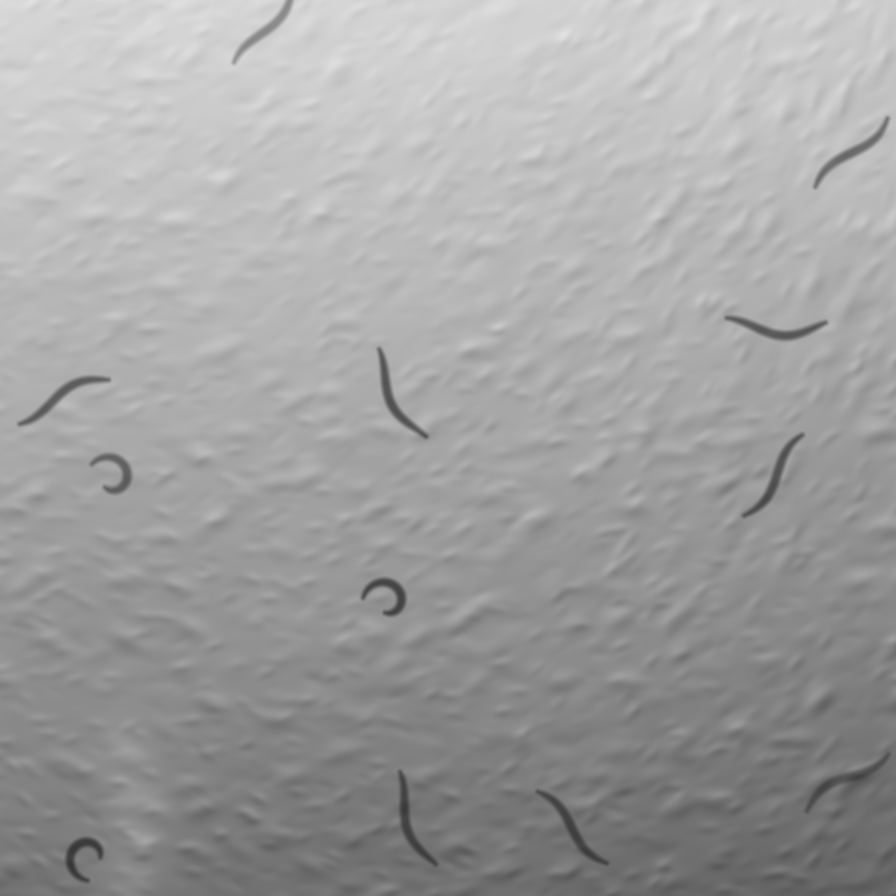
This texture is drawn by a WebGL 2 fragment shader. Its source:

```glsl
#version 300 es
precision highp float;
// Grey microscope view: small dark worms resting on a softly dimpled gel.
// A tilted light gradient is embossed by scattered, elongated cellular dents,
// then worms (sine curves or hooks) are scattered over a jittered grid.

uniform vec2 u_resolution;
out vec4 fragColor;

vec3 hash3(vec2 p) {
    vec3 q = fract(p.xyx * vec3(0.1031, 0.1030, 0.0973));
    q += dot(q, q.yxz + 33.33);
    return fract((q.xxy + q.yzz) * q.zyx);
}

vec2 rotate(vec2 p, float angle) {
    float c = cos(angle), s = sin(angle);
    return vec2(c * p.x + s * p.y, c * p.y - s * p.x);
}

// Cellular relief: every cell holds one dent, bright above and dark below.
float dents(vec2 p, float cells, float seed) {
    vec2 g = p * cells;
    vec2 home = floor(g);
    float relief = 0.0;
    for (int j = -1; j <= 1; j++) {
        for (int i = -1; i <= 1; i++) {
            vec2 cell = home + vec2(i, j);
            vec3 rnd = hash3(cell + seed);
            vec2 site = cell + rnd.xy;
            // The grain turns from level at lower left to diagonal at upper right.
            float angle = dot(site / cells, vec2(0.65, 0.5)) - 0.25
                        + 0.9 * (fract(rnd.z * 17.0) - 0.5);
            vec2 d = rotate(g - site, angle);
            float weight = 1.6 * rnd.z - 0.55;
            relief += weight * 9.0 * d.y * exp(-4.5 * d.x * d.x - 16.0 * d.y * d.y);
        }
    }
    return relief;
}

// Broad uneven patches from layered sines.
float patches(vec2 p) {
    float sum = 0.0, gain = 0.5;
    for (int i = 0; i < 4; i++) {
        sum += gain * sin(p.x * 9.0 + 1.7 * sin(p.y * 7.0 + float(i)))
                    * sin(p.y * 11.0 + 1.4 * sin(p.x * 6.0));
        p = rotate(p, 0.9) * 1.8 + 0.37;
        gain *= 0.65;
    }
    return sum;
}

// Coverage of one tapered worm centred at the origin.
float worm(vec2 q, float phase, bool curled) {
    float along, dist;
    if (curled) {
        float a = clamp(atan(q.y, q.x), -2.3, 2.3);
        along = a / 2.3;
        dist = length(q - (0.019 + 0.003 * a) * vec2(cos(a), sin(a)));
    } else {
        float x = clamp(q.x, -0.055, 0.055);
        float wave = 0.010 * sin(45.0 * x + phase);
        float slope = 0.45 * cos(45.0 * x + phase);
        along = x / 0.055;
        dist = length(vec2(q.x - x, (q.y - wave) * inversesqrt(1.0 + slope * slope)));
    }
    float halfWidth = 0.0055 * sqrt(1.0 - 0.8 * along * along);
    return 1.0 - smoothstep(halfWidth - 0.004, halfWidth + 0.003, dist);
}

void main() {
    vec2 p = gl_FragCoord.xy / u_resolution;

    // Light falls off downwards and towards the right edge.
    float v = p.y + 0.12 * (0.5 - p.x) - 0.1 * (p.x - 0.45) * (p.x - 0.45);
    float tone = 0.43 + 0.45 * v - 0.05 * v * v;

    // Pale vertical smear near the lower left.
    float smear = (p.x - 0.14 - 0.01 * sin(p.y * 20.0)) / 0.035;
    tone += 0.07 * exp(-smear * smear) * (1.0 - smoothstep(0.1, 0.28, p.y));

    // Gel surface, calmer towards the upper left.
    float calm = smoothstep(0.1, 0.9, p.y - 0.6 * p.x + 0.2);
    float relief = 0.065 * dents(p, 25.0, 3.0) + 0.05 * dents(p, 43.0, 71.0);
    tone += relief * mix(1.1, 0.7, calm) + 0.014 * patches(p);

    // Scattered worms, some of them faint.
    for (int k = 0; k < 16; k++) {
        vec2 cell = vec2(k % 4, k / 4);
        vec3 place = hash3(cell + 11.0);
        vec3 trait = hash3(cell + 47.0);
        if (place.z > 0.65) continue;
        vec2 q = p - (cell + 0.1 + 0.8 * place.xy) / 4.0;
        bool curled = trait.y > 0.75;
        q = rotate(q, (trait.x - 0.5) * (curled ? 6.0 : 2.4));
        float body = worm(q, 6.28 * trait.z, curled);
        tone *= 1.0 - body * mix(0.3, 0.55, fract(trait.z * 7.0));
    }

    fragColor = vec4(vec3(clamp(tone, 0.0, 1.0)), 1.0);
}
```
